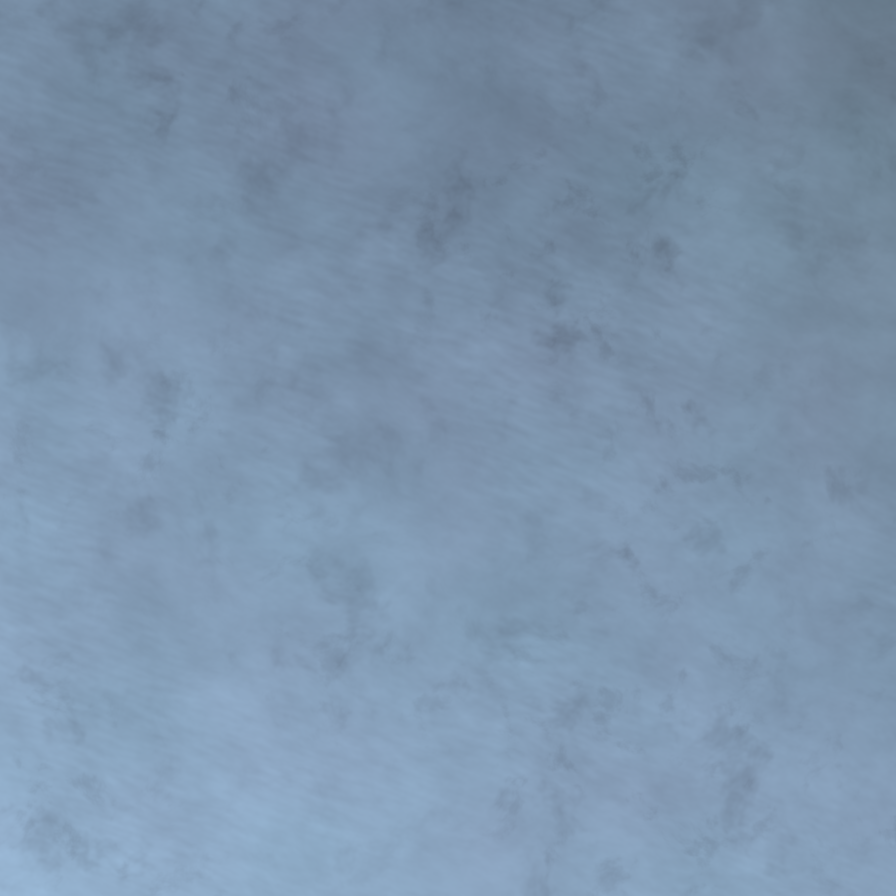
A WebGL 2 fragment shader for this texture:

```glsl
#version 300 es
precision highp float;
// A softly weathered blue-grey plaster wall, lit from the lower left.
// A broad light gradient is modulated by warped gradient-noise clouds,
// ragged dark stains and faint brush streaks, then mapped to a colour ramp.
uniform vec2 u_resolution;
out vec4 fragColor;

const float TAU = 6.2831853;
const vec3 SHADE = vec3(0.385, 0.445, 0.521);
const vec3 LIGHT = vec3(0.565, 0.674, 0.783);

// Integer hash of a lattice cell, giving a value in 0..1
float hash(ivec2 cell, uint seed) {
    uvec2 c = uvec2(cell);
    uint h = c.x * 1597334673u ^ c.y * 3812015801u ^ seed * 2798796415u;
    h = (h ^ (h >> 16)) * 2146121005u;
    h = (h ^ (h >> 15)) * 2221713035u;
    h ^= h >> 16;
    return float(h >> 8) / 16777216.0;
}

// Contribution of one lattice corner with a random unit gradient
float corner(ivec2 cell, vec2 offset, uint seed) {
    float angle = TAU * hash(cell, seed);
    return dot(vec2(cos(angle), sin(angle)), offset);
}

// Gradient noise, roughly -0.7..0.7
float noise(vec2 p, uint seed) {
    ivec2 cell = ivec2(floor(p));
    vec2 f = fract(p);
    vec2 w = f * f * f * (f * (f * 6.0 - 15.0) + 10.0);
    float a = corner(cell, f, seed);
    float b = corner(cell + ivec2(1, 0), f - vec2(1.0, 0.0), seed);
    float c = corner(cell + ivec2(0, 1), f - vec2(0.0, 1.0), seed);
    float d = corner(cell + ivec2(1, 1), f - vec2(1.0, 1.0), seed);
    return mix(mix(a, b, w.x), mix(c, d, w.x), w.y);
}

vec2 rotate(vec2 p, float angle) {
    float c = cos(angle), s = sin(angle);
    return vec2(c * p.x - s * p.y, s * p.x + c * p.y);
}

// Sum of octaves, each turned to hide the lattice
float fbm(vec2 p, int octaves, float gain, uint seed) {
    float sum = 0.0, amplitude = 1.0;
    for (int i = 0; i < octaves; i++) {
        sum += amplitude * noise(p, seed + uint(i));
        p = rotate(p, 0.9) * 2.03 + 7.3;
        amplitude *= gain;
    }
    return sum;
}

// Ragged stains: only the peaks of the noise show
float stains(vec2 p, float scale, float threshold, uint seed) {
    return smoothstep(threshold, threshold + 0.6, fbm(p * scale, 5, 0.58, seed));
}

// Fine strokes, long along x after turning by the given angle
float streaks(vec2 p, float angle, vec2 scale, uint seed) {
    vec2 q = rotate(p, angle);
    q.y += 0.008 * noise(q * 9.0, seed + 9u);
    return noise(q * scale, seed) + 0.6 * noise(q * scale * 0.53, seed + 1u);
}

void main() {
    vec2 uv = gl_FragCoord.xy / u_resolution;
    vec2 p = gl_FragCoord.xy / u_resolution.y;
    vec2 warped = p + 0.02 * vec2(fbm(p * 6.0, 3, 0.5, 11u), fbm(p * 6.0, 3, 0.5, 23u));

    // Broad light, strongest in the lower left corner
    float tone = 0.605 - 0.62 * (uv.y - 0.5) - 0.22 * (uv.x - 0.5);
    tone += 0.12 * exp(-4.0 * length(uv));

    // Clouds, mottling and a finer grain of the same kind
    float clouds = fbm(warped * 3.2, 4, 0.5, 31u);
    float mottle = fbm(rotate(warped, 0.4) * vec2(10.0, 14.0), 5, 0.62, 47u);
    float grain = fbm(rotate(p, 0.33) * vec2(42.0, 75.0), 2, 0.6, 53u);
    tone += 0.17 * clouds + 0.13 * mottle;

    // Larger and smaller dark stains, gathered in patches
    float patches = smoothstep(-0.3, 0.35, noise(p * 3.5, 61u));
    tone -= 0.28 * stains(warped, 9.0, 0.17, 71u) * mix(0.45, 1.0, patches);
    tone -= 0.19 * stains(warped, 20.0, 0.15, 83u) * mix(0.2, 1.0, patches);
    tone += 0.06 * grain * mix(0.5, 1.0, patches);

    // Brush streaks falling gently to the right, fading in and out
    float strokeMask = smoothstep(-0.35, 0.4, noise(p * 4.0, 97u) + 0.2 - 0.3 * uv.x);
    tone += 0.085 * strokeMask * streaks(p, 0.33, vec2(34.0, 135.0), 101u);

    // Colour ramp with slight violet to teal drift
    vec3 colour = mix(SHADE, LIGHT, tone);
    float drift = fbm(p * 4.5, 3, 0.5, 131u);
    colour += drift * vec3(-0.009, 0.006, 0.001);
    colour.b -= 0.015 * smoothstep(0.5, 1.1, uv.x) * smoothstep(0.2, 0.8, uv.y);
    fragColor = vec4(clamp(colour, 0.0, 1.0), 1.0);
}
```
